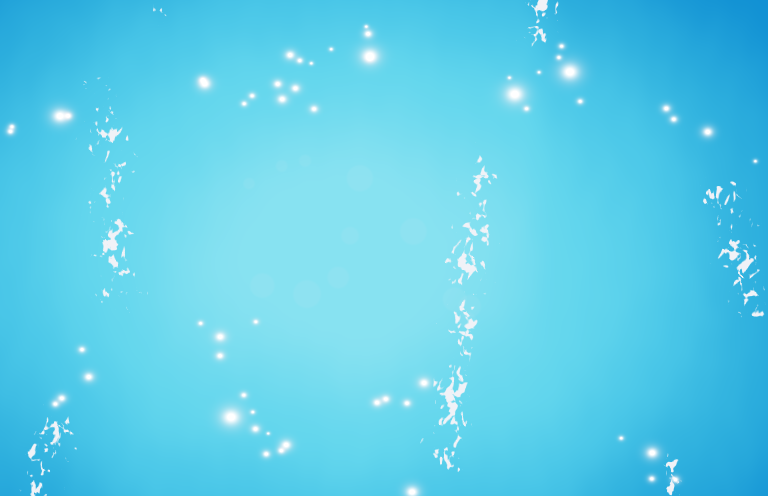
A Shadertoy shader for this background:

```glsl
const vec3 PALE = vec3(0.53, 0.885, 0.945);
const vec3 AQUA = vec3(0.39, 0.84, 0.93);
const vec3 CYAN = vec3(0.29, 0.78, 0.91);
const vec3 AZURE = vec3(0.18, 0.69, 0.87);
const vec3 DEEP = vec3(0.07, 0.57, 0.83);
const vec3 FLAKE = vec3(0.94, 0.95, 0.97);
const vec3 HALO = vec3(0.97, 0.92, 0.94);

const vec2 LIGHT_CENTER = vec2(0.70, 0.48);
const vec2 LIGHT_RADIUS = vec2(0.85, 0.62);
const float FOLD_X = 1.09;
const float FOLD_DEPTH = 0.07;
const vec2 FLAKE_FREQ = vec2(68.0, 50.0);
const float CORE_RADIUS = 0.011;
const float HALO_RADIUS = 0.022;
const int SATELLITES = 3;
const vec2 SATELLITE_SPREAD = vec2(0.10, 0.06);
const int BOKEH_COUNT = 12;
const vec2 BOKEH_CENTER = vec2(0.74, 0.51);
const vec2 BOKEH_SPREAD = vec2(0.24, 0.21);

// Glimmer trails: both ends of the axis, then the half width
const int TRAILS = 7;
const vec4 TRAIL_AXIS[TRAILS] = vec4[TRAILS](
    vec4(0.210, 0.79, 0.235, 0.42), vec4(0.965, 0.64, 0.905, 0.08),
    vec4(1.455, 0.62, 1.525, 0.38), vec4(0.115, 0.14, 0.070, 0.00),
    vec4(1.100, 1.02, 1.080, 0.94), vec4(1.355, 0.06, 1.355, 0.01),
    vec4(0.320, 0.98, 0.320, 0.95));
const float TRAIL_WIDTH[TRAILS] = float[TRAILS](
    0.058, 0.056, 0.054, 0.056, 0.050, 0.026, 0.022);

// Centers of the glint clusters: x, y, size
const int CLUSTERS = 15;
const vec3 CLUSTER[CLUSTERS] = vec3[CLUSTERS](
    vec3(0.121, 0.766, 0.90), vec3(0.413, 0.831, 0.70),
    vec3(0.746, 0.887, 1.00), vec3(1.038, 0.810, 1.10),
    vec3(1.149, 0.855, 1.10), vec3(1.427, 0.734, 0.60),
    vec3(0.466, 0.159, 1.10), vec3(1.315, 0.087, 0.70),
    vec3(0.179, 0.240, 0.55), vec3(0.855, 0.228, 0.60),
    vec3(0.444, 0.321, 0.60), vec3(0.585, 0.889, 0.55),
    vec3(0.569, 0.800, 0.55), vec3(0.577, 0.103, 0.60),
    vec3(0.831, 0.008, 0.75));

vec2 hash2(vec2 p) {
    vec3 h = fract(p.xyx * vec3(0.1031, 0.1030, 0.0973));
    h += dot(h, h.yzx + 33.33);
    return fract((h.xx + h.yz) * h.zy);
}

float cornerSlope(vec2 cell, vec2 offset) {
    float angle = 6.2832 * hash2(cell).x;
    return dot(vec2(cos(angle), sin(angle)), offset);
}

float gradientNoise(vec2 p) {
    vec2 i = floor(p), f = fract(p), e = vec2(1.0, 0.0);
    vec2 u = f * f * f * (f * (f * 6.0 - 15.0) + 10.0);
    float low = mix(cornerSlope(i, f), cornerSlope(i + e, f - e), u.x);
    float high = mix(cornerSlope(i + e.yx, f - e.yx), cornerSlope(i + 1.0, f - 1.0), u.x);
    return mix(low, high, u.y);
}

float segmentDistance(vec2 p, vec2 a, vec2 b) {
    vec2 axis = b - a;
    return length(p - a - axis * clamp(dot(p - a, axis) / dot(axis, axis), 0.0, 1.0));
}

vec3 waterColor(vec2 p) {
    float d = length((p - LIGHT_CENTER) / LIGHT_RADIUS);
    d += 0.06 * gradientNoise(p * vec2(5.0, 2.0)) + 0.02 * gradientNoise(p * vec2(24.0, 12.0));
    d += FOLD_DEPTH * smoothstep(-0.05, 0.05, p.x - FOLD_X) * smoothstep(0.1, 0.6, p.y);
    vec3 color = mix(PALE, AQUA, smoothstep(0.22, 0.64, d));
    color = mix(color, CYAN, smoothstep(0.58, 0.86, d));
    color = mix(color, AZURE, smoothstep(0.80, 1.08, d));
    return mix(color, DEEP, smoothstep(1.0, 1.35, d));
}

// x: bright core, y: soft halo
vec2 glint(vec2 p, vec2 center, float size) {
    vec2 q = (p - center) * vec2(0.88, 1.0) / size;
    float d2 = dot(q, q);
    return vec2(1.3, 0.6) * exp(-d2 / vec2(CORE_RADIUS * CORE_RADIUS, HALO_RADIUS * HALO_RADIUS));
}

float flakeCover(vec2 p) {
    float density = -2.0;
    for (int i = 0; i < TRAILS; i++) {
        float d = segmentDistance(p, TRAIL_AXIS[i].xy, TRAIL_AXIS[i].zw);
        density = max(density, 1.0 - d / TRAIL_WIDTH[i]);
    }
    vec2 q = p * FLAKE_FREQ + 0.8 * gradientNoise(p * 30.0);
    float grain = gradientNoise(q) + 0.5 * gradientNoise(q * 2.1 + 17.0);
    float level = grain - mix(0.8, 0.1, density) + 0.6 * gradientNoise(p * 16.0 + 5.0);
    float soft = 0.7 * fwidth(grain) + 0.02;
    return smoothstep(-soft, soft, level) * step(-0.5, density);
}

void mainImage(out vec4 fragColor, in vec2 fragCoord) {
    vec2 p = fragCoord / iResolution.y;
    vec3 color = waterColor(p);

    // Faint out-of-focus discs
    for (int i = 0; i < BOKEH_COUNT; i++) {
        vec2 seed = vec2(float(i), 71.0);
        vec2 center = BOKEH_CENTER + BOKEH_SPREAD * (2.0 * hash2(seed) - 1.0);
        float radius = mix(0.008, 0.028, hash2(seed + 9.0).x);
        float disc = smoothstep(0.003, -0.003, length(p - center) - radius);
        color = mix(color, HALO, 0.06 * disc);
    }

    color = mix(color, FLAKE, flakeCover(p));

    // Each cluster has one large glint and small ones scattered around it
    vec2 light = vec2(0.0);
    for (int i = 0; i < CLUSTERS; i++) {
        light += glint(p, CLUSTER[i].xy, CLUSTER[i].z);
        for (int j = 0; j < SATELLITES; j++) {
            vec2 seed = vec2(float(i), float(j) + 31.0);
            vec2 offset = SATELLITE_SPREAD * (2.0 * hash2(seed) - 1.0);
            light += glint(p, CLUSTER[i].xy + offset, mix(0.2, 0.5, hash2(seed + 50.0).y));
        }
    }
    light = min(light, 1.0);
    color = mix(color, HALO, light.y);
    fragColor = vec4(mix(color, vec3(1.0), light.x), 1.0);
}
```
